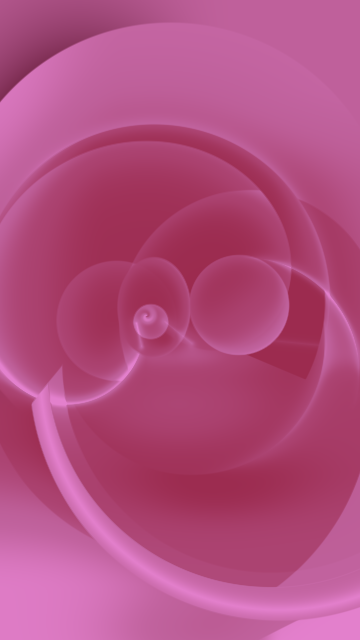
A WebGL 2 fragment shader for this background:

```glsl
#version 300 es
precision highp float;
// Translucent pink shells curling around a small spiral core.
// Discs, one polar shell curve and a crescent are layered as a single
// light value, which a colour ramp then turns into rose and orchid.
#define CANVAS_HEIGHT 7.68
#define EDGE 0.014
#define CORE vec2(1.78, 3.78)
#define SHELL_RADIUS 2.09
#define SHELL_POWER 3.8
#define RIM_LIGHT 0.30
#define SWIRL_TURNS 2.2
#define CONTRAST 1.28
#define MID_TONE 0.41

uniform vec2 u_resolution;
out vec4 fragColor;

const float PI = 3.14159;
const vec3 RED = vec3(0.61, 0.17, 0.31);
const vec3 ROSE = vec3(0.67, 0.26, 0.44);
const vec3 PINK = vec3(0.75, 0.38, 0.61);
const vec3 ORCHID = vec3(0.89, 0.50, 0.80);
const vec3 SHADOW = vec3(0.47, 0.16, 0.30);

float disc(vec2 p, vec2 center, float radius) { return length(p - center) - radius; }
float inside(float d) { return smoothstep(EDGE, -EDGE, d); }
float glow(float d, float width) { return exp(-abs(d) / width); }
float innerGlow(float d, float width) { return inside(d) * glow(d, width); }
float blob(vec2 p, vec2 center, vec2 size) {
  vec2 q = (p - center) / size;
  return exp(-dot(q, q));
}
float segment(vec2 p, vec2 a, vec2 b) {
  vec2 ab = b - a;
  return length(p - a - ab * clamp(dot(p - a, ab) / dot(ab, ab), 0.0, 1.0));
}

// Distance to a shell whose radius falls to zero on both sides of its crest
float shellDistance(vec2 p) {
  vec2 q = p - CORE;
  float r = length(q);
  float phi = mod(atan(-q.y, q.x) + PI / 3.0, 2.0 * PI) - PI;
  float limit = phi > 0.0 ? 2.566 : 3.0;
  float k = min(abs(phi) / limit, 1.0);
  float radius = SHELL_RADIUS * (1.0 - pow(k, SHELL_POWER));
  float slope = SHELL_RADIUS * SHELL_POWER * pow(k, SHELL_POWER - 1.0) / limit;
  return (r - radius) / length(vec2(1.0, slope / max(r, 0.05)));
}

vec3 ramp(float t) {
  vec3 c = mix(RED, ROSE, smoothstep(0.0, 0.38, t));
  c = mix(c, PINK, smoothstep(0.34, 0.74, t));
  return mix(c, ORCHID, smoothstep(0.7, 1.1, t));
}

void main() {
  // Canvas units, with y measured downward from the top
  vec2 p = vec2(gl_FragCoord.x, u_resolution.y - gl_FragCoord.y) * CANVAS_HEIGHT / u_resolution.y;
  float outer = disc(p, vec2(2.05, 2.95), 2.68);
  float ring = disc(p, vec2(1.85, 3.60), 2.11);
  float bowl = disc(p, vec2(2.30, 4.10), 1.60);
  float shell = shellDistance(p);
  float veil = disc(p, vec2(3.00, 3.85), 1.57);
  float sweep = disc(p, vec2(2.92, 4.48), 1.39);
  float bubble = disc(p, vec2(2.87, 3.66), 0.60);
  float dishOut = disc(p, vec2(3.35, 4.45), 3.00);
  float dishIn = disc(p, vec2(3.25, 4.37), 2.68);
  float upper = smoothstep(5.0, 3.7, p.y);
  float lower = smoothstep(4.2, 4.7, p.y);

  // Backdrop and the broad band along the top
  float tone = mix(0.64, mix(0.40, 0.88, smoothstep(5.2, 7.1, p.y)), lower);
  tone -= lower * (0.12 * inside(disc(p, vec2(2.3, 4.2), 2.56)) + 0.12 * glow(dishOut, 0.4));
  tone -= 0.22 * blob(p, vec2(2.4, 7.6), vec2(1.1, 0.5));
  tone += 0.2 * inside(7.68 - p.y - 0.5 * (p.x - 3.1)) * smoothstep(3.0, 3.4, p.x);
  float shadow = 0.95 * glow(max(outer, 0.0), 0.6) * smoothstep(2.8, 0.2, p.x) * inside(-outer) * upper;
  float band = 0.72 + 0.14 * smoothstep(1.5, 0.0, p.x) - 0.32 * glow(max(ring, 0.0), 0.38);
  band -= 0.13 * smoothstep(2.4, 4.0, p.x) * smoothstep(1.0, 2.4, p.y);
  tone = mix(tone, band, inside(outer) * upper);

  // Lower dish, lighter beyond its right-hand fold
  float fold = disc(p, vec2(1.60, 4.75), 2.87);
  float dish = mix(0.62, 0.29 + 0.10 * smoothstep(5.6, 6.6, p.y), inside(fold));
  dish -= 0.20 * blob(p, vec2(2.6, 5.8), vec2(1.1, 0.5));
  tone = mix(tone, dish, inside(dishIn) * lower);

  // Ring and veil behind the shell
  float ringTone = 0.15 + 0.28 * smoothstep(1.2, 0.0, p.x) + 0.15 * smoothstep(3.2, 3.9, p.x);
  tone = mix(tone, ringTone, inside(ring) * upper);
  tone -= 0.16 * inside(veil) * inside(-ring) * upper;
  tone += RIM_LIGHT * glow(ring, 0.095) * upper * smoothstep(-0.5, 0.8, p.x);
  tone = mix(tone, 0.58, 0.7 * inside(sweep) * inside(-ring) * upper);

  // Bowl, its soft floor light and the light spilling from the core
  float floorTone = 0.19 + 0.22 * blob(p, vec2(2.15, 4.85), vec2(1.0, 0.45));
  floorTone += 0.28 * blob(p, vec2(2.3, 4.24), vec2(0.75, 0.22));
  tone = mix(tone, floorTone, inside(bowl) * smoothstep(3.6, 4.3, p.y));
  tone += 0.26 * glow(bowl, 0.10) * smoothstep(2.2, 3.7, p.x) * smoothstep(3.7, 4.2, p.y);
  float window = inside(sweep) * inside(ring + 0.06) * inside(-bubble) * inside(-shell);
  window *= inside(p.y - 4.25 - 0.42 * (p.x - 2.95)) * smoothstep(2.75, 2.95, p.x);
  float beam = glow(p.y - 4.08 - 0.1 * (p.x - 3.2), 0.06);
  tone = mix(tone, 0.08 + 0.16 * beam, window);

  // Main shell with a bright lower-left lip
  float shellTone = 0.16 + 0.22 * smoothstep(1.3, -0.1, p.x) + 0.32 * glow(shell, 0.30);
  tone = mix(tone, shellTone, inside(shell));
  float lip = smoothstep(3.9, 4.5, p.y) * smoothstep(2.3, 1.7, p.x);
  tone += 0.45 * lip * glow(shell, 0.06);

  // Nested translucent discs
  float leaf = disc(p, vec2(1.40, 3.85), 0.72);
  tone += inside(shell) * (0.18 * innerGlow(leaf, 0.25) + 0.24 * innerGlow(veil, 0.25) - 0.08 * inside(veil));
  float egg = (length((p - vec2(1.85, 3.69)) / vec2(0.44, 0.60)) - 1.0) * 0.44;
  float eggRim = 0.22 + 0.24 * smoothstep(1.5, 2.2, p.x);
  tone = mix(tone, 0.14 + eggRim * glow(egg, 0.10), 0.9 * inside(egg));
  tone -= 0.10 * blob(p, vec2(2.03, 4.10), vec2(0.16, 0.14));
  float bubbleTone = 0.22 + 0.38 * smoothstep(-0.4, 0.8, dot(p - vec2(2.87, 3.66), vec2(0.6, 0.8)));
  tone = mix(tone, bubbleTone + 0.26 * glow(bubble, 0.09), 0.92 * inside(bubble));
  tone += 0.45 * glow(sweep, 0.04) * smoothstep(2.8, 3.5, p.x) * upper;

  // Core knob, its tiny swirl and the bright stems leaving it
  float knob = disc(p, vec2(1.81, 3.86), 0.21);
  tone = mix(tone, 0.40 + 0.16 * glow(knob, 0.06), inside(knob));
  vec2 q = p - vec2(1.76, 3.79);
  float swirl = 0.5 + 0.5 * sin(atan(q.y, q.x) + SWIRL_TURNS * log(length(q) + 0.01));
  tone += 0.40 * swirl * smoothstep(0.15, 0.05, length(q));
  tone += 0.42 * glow(segment(p, vec2(1.64, 3.88), vec2(1.70, 4.16)), 0.04);
  tone += 0.28 * glow(segment(p, vec2(1.98, 3.86), vec2(2.30, 4.12)), 0.05);

  // Bright crescent with a faint fold along its inner side
  float cut = inside(-dot(p - vec2(0.35, 4.88), vec2(0.78, 0.62))) * smoothstep(4.32, 4.38, p.y);
  float pleat = inside(dishIn) * inside(-dishIn - 0.18) * cut;
  tone += pleat * mix(0.26, 0.06, smoothstep(4.6, 6.0, p.y));
  float crescent = inside(dishOut) * inside(-dishIn) * cut;
  float crescentTone = 0.66 + 0.26 * glow(dishOut + 0.13, 0.13);
  tone = mix(tone, crescentTone, crescent);

  tone = MID_TONE + CONTRAST * (tone - MID_TONE);
  fragColor = vec4(mix(ramp(tone), SHADOW, shadow), 1.0);
}
```
